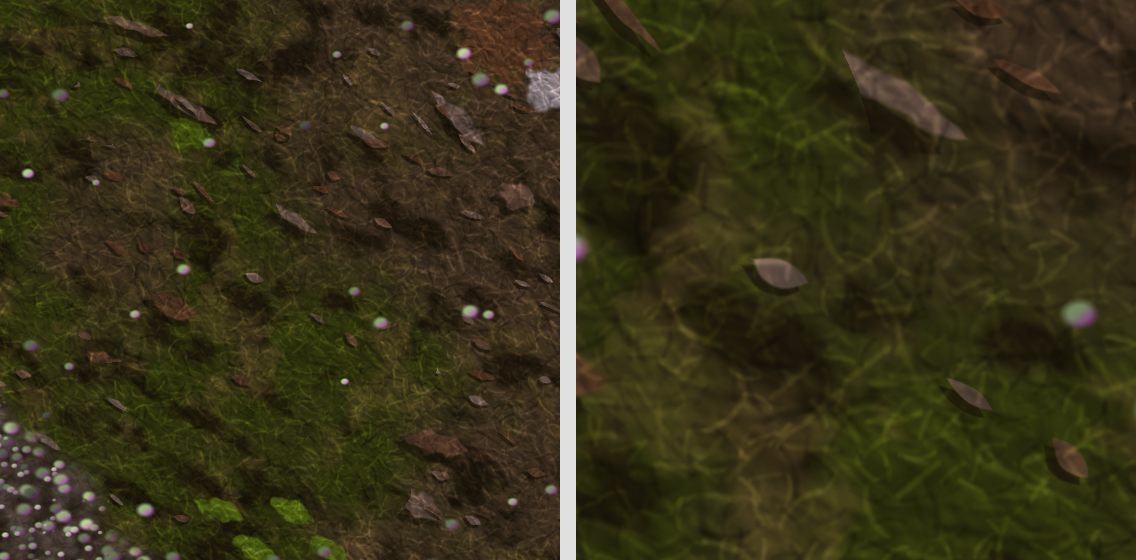
Left: the whole. Right: its middle third, enlarged.
Reproduce this texture procedurally as a three.js fragment shader.

```glsl
varying vec2 vUv;

const vec3 SHADOW = vec3(0.105, 0.080, 0.035);
const vec3 GRASS = vec3(0.185, 0.205, 0.050);
const vec3 SOIL = vec3(0.245, 0.185, 0.125);
const vec3 STRAW = vec3(0.36, 0.29, 0.15);
const vec3 DRY_LEAF = vec3(0.34, 0.21, 0.13);
const vec3 GREY_LEAF = vec3(0.42, 0.35, 0.33);
const vec3 FRESH_LEAF = vec3(0.33, 0.42, 0.07);
const vec3 STONE = vec3(0.66, 0.60, 0.62);

float hash(vec2 p) {
  return fract(sin(dot(p, vec2(127.1, 311.7))) * 43758.5453);
}

vec2 hash2(vec2 p) {
  return vec2(hash(p), hash(p + 17.3));
}

mat2 rotation(float a) {
  return mat2(cos(a), -sin(a), sin(a), cos(a));
}

float noise(vec2 p) {
  vec2 i = floor(p), f = fract(p);
  f = f * f * (3.0 - 2.0 * f);
  return mix(mix(hash(i), hash(i + vec2(1.0, 0.0)), f.x),
             mix(hash(i + vec2(0.0, 1.0)), hash(i + 1.0), f.x), f.y);
}

float fbm(vec2 p) {
  float sum = 0.0, amp = 0.53;
  for (int i = 0; i < 4; i++) {
    sum += amp * noise(p);
    p = rotation(0.6) * p * 2.03 + 9.1;
    amp *= 0.5;
  }
  return sum;
}

// Sum of curved strands, light ones positive and dark ones negative
float strands(vec2 p, float scale, float lean, float spread, float width) {
  float sum = 0.0;
  p *= scale;
  for (int y = -1; y <= 1; y++) {
    for (int x = -1; x <= 1; x++) {
      vec2 id = floor(p) + vec2(float(x), float(y));
      for (int k = 0; k < 2; k++) {
        vec2 seed = id + float(k) * 53.7 + scale;
        vec2 q = rotation(lean + spread * (hash(seed + 3.1) - 0.5)) * (p - id - hash2(seed));
        q.y += (hash(seed + 5.7) - 0.5) * q.x * q.x;
        float d = length(vec2(max(abs(q.x) - 0.55, 0.0), q.y));
        sum += (hash(seed + 8.3) * 2.0 - 0.9) * smoothstep(width, 0.0, d);
      }
    }
  }
  return sum;
}

// Soft spindle with a ragged edge
float leaf(vec2 p, vec2 center, vec2 size, float angle) {
  vec2 q = rotation(angle) * (p - center) / size;
  float edge = abs(q.y) - 1.0 + q.x * q.x + 0.7 * (noise(p * 70.0) - 0.5);
  return smoothstep(0.18, -0.18, edge);
}

vec3 scatterLeaves(vec3 col, vec2 p, float cells, float amount) {
  for (int y = -1; y <= 1; y++) {
    for (int x = -1; x <= 1; x++) {
      vec2 id = floor(p * cells) + vec2(float(x), float(y));
      vec2 center = (id + 0.15 + 0.7 * hash2(id + 2.0)) / cells;
      vec2 size = vec2(0.2 + 0.28 * hash(id + 6.0), 0.06 + 0.08 * hash(id + 7.0)) / cells;
      float angle = -0.55 + 0.7 * (hash(id + 4.0) - 0.5);
      float present = step(hash(id + 9.0), amount);
      vec3 tint = mix(DRY_LEAF, GREY_LEAF, hash(id + 11.0)) * (0.75 + 0.5 * fbm(p * 60.0));
      col = mix(col, SHADOW, 0.7 * present * leaf(p, center - 0.08 / cells, size, angle));
      col = mix(col, tint, 0.85 * present * leaf(p, center, size, angle));
    }
  }
  return col;
}

// Pale grains, green on the upper left and magenta on the lower right
vec3 scatterGrains(vec3 col, vec2 p, float cells, float amount, float radius) {
  for (int y = -1; y <= 1; y++) {
    for (int x = -1; x <= 1; x++) {
      vec2 id = floor(p * cells) + vec2(float(x), float(y));
      vec2 q = p * cells - id - hash2(id + 21.0);
      float size = radius * (0.5 + 0.7 * hash(id + 23.0));
      float side = dot(q, vec2(0.6, -0.8)) / size;
      vec3 fringe = mix(vec3(0.85, 1.08, 0.75), vec3(0.95, 0.5, 1.05), smoothstep(-0.3, 0.8, side));
      float mask = smoothstep(size, size * 0.4, length(q * vec2(0.85, 1.1)));
      mask *= step(hash(id + 27.0), amount);
      col = mix(col, STONE * fringe * (0.5 + 0.8 * hash(id + 29.0)), mask);
    }
  }
  return col;
}

void main() {
  vec2 p = vUv;
  float patches = fbm(p * 5.0 + 3.0);

  // Grass runs diagonally between bare slopes
  float bare = smoothstep(0.50, 0.95, p.x + 0.30 * abs(p.y - 0.42) + 0.9 * (patches - 0.5));
  bare = max(bare, 0.8 * smoothstep(0.22, 0.05, length(p - vec2(0.22, 0.60)) + 0.3 * (patches - 0.5)));
  vec3 col = mix(GRASS, SOIL, clamp(bare + 0.9 * (fbm(p * 11.0) - 0.45), 0.0, 1.0));
  col = mix(col, SHADOW, 0.85 * smoothstep(0.52, 0.28, fbm(rotation(-0.6) * p * vec2(13.0, 22.0))));
  col = mix(col, STRAW, 0.5 * smoothstep(0.54, 0.74, fbm(p * 17.0 + 40.0)));

  // Fallen leaves lie beneath the upper strands
  col = scatterLeaves(col, p, 7.0, 0.12 + 0.25 * bare);
  col = scatterLeaves(col, p + 5.0, 17.0, 0.10 + 0.25 * bare);
  col = mix(col, DRY_LEAF, 0.8 * leaf(p, vec2(0.90, 0.93), vec2(0.10, 0.07), -0.6));
  col = mix(col, STONE * 0.85, leaf(p, vec2(0.98, 0.84), vec2(0.05, 0.035), -0.7));
  for (int i = 0; i < 4; i++) {
    float k = float(i);
    vec2 center = vec2(0.39 + 0.065 * k, 0.09 - 0.07 * mod(k, 2.0));
    col = mix(col, FRESH_LEAF, 0.75 * leaf(p, center, vec2(0.045, 0.018), -0.35 - 0.1 * k));
  }
  col = mix(col, FRESH_LEAF, 0.6 * leaf(p, vec2(0.335, 0.76), vec2(0.04, 0.025), -0.6));

  // Coarse to fine blades and fibres
  float blades = 0.45 * strands(p, 19.0, -0.6, 1.6, 0.09);
  blades += 0.55 * strands(p, 37.0, -0.4, 2.6, 0.14);
  blades += 0.45 * strands(p, 66.0, 0.2, 3.0, 0.20);
  col *= 0.93 + 0.42 * clamp(blades, -1.3, 1.6);
  col += mix(vec3(0.035, 0.045, 0.0), vec3(0.05, 0.035, 0.025), bare) * max(blades, 0.0);
  col *= 0.82 + 0.36 * noise(rotation(-0.6) * p * vec2(90.0, 190.0));

  // Loose pale grains and the gravel corner
  col = scatterGrains(col, p, 13.0, 0.14, 0.19);
  float gravel = smoothstep(0.29, 0.22, p.x + p.y * 0.9 + 0.16 * (patches - 0.5));
  vec3 bed = mix(SHADOW, GREY_LEAF, fbm(p * 48.0)) * (0.9 + 0.25 * blades);
  bed = scatterGrains(bed, p + 2.0, 36.0, 0.65, 0.50);
  bed = scatterGrains(bed, p + 4.0, 58.0, 0.35, 0.45);
  col = mix(col, bed, gravel);

  gl_FragColor = vec4(clamp(col, 0.0, 1.0), 1.0);
}
```
